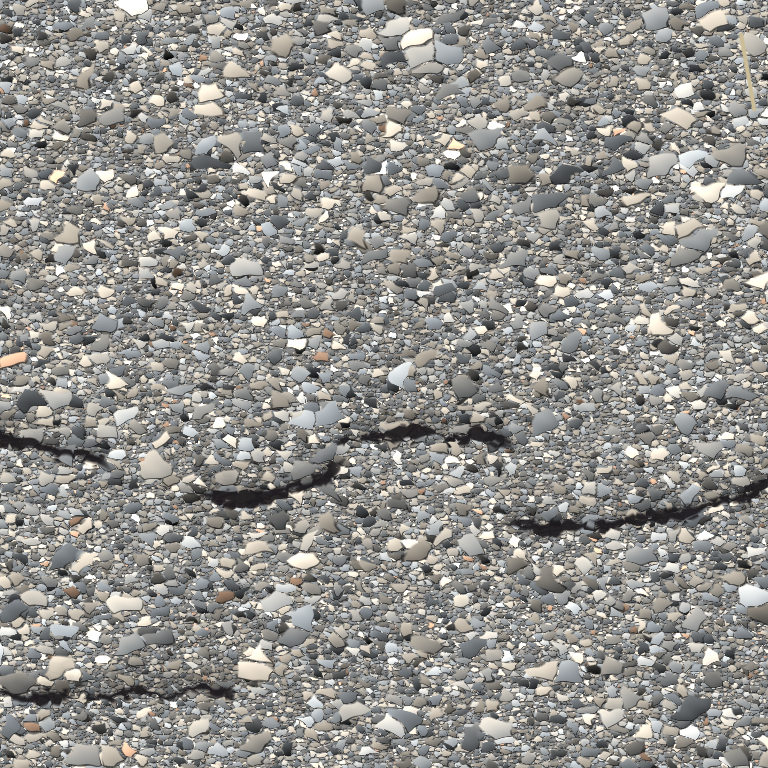
This texture is drawn by a Shadertoy shader. Its source:

```glsl
// Weathered grey asphalt: packed angular gravel, ragged dark cracks and a dry straw.

const vec3 COOL_TINT = vec3(0.955, 1.0, 1.035);
const vec3 WARM_TINT = vec3(1.05, 1.0, 0.92);
const vec3 RUST_TINT = vec3(1.18, 0.96, 0.80);
const vec3 CRACK_COLOR = vec3(0.11, 0.10, 0.11);
const vec3 STRAW_COLOR = vec3(0.80, 0.74, 0.60);

struct Cell {
    float edge;   // distance to the cell border
    vec2 offset;  // position relative to the cell centre
    vec2 id;
};

vec2 hash2(vec2 p) {
    vec3 q = fract(p.xyx * vec3(0.1031, 0.1030, 0.0973));
    q += dot(q, q.yzx + 33.33);
    return fract((q.xx + q.yz) * q.zy);
}

// Cellular noise with the border between the two nearest centres
Cell cellular(vec2 p) {
    vec2 base = floor(p), nearest = vec2(9.0), second = vec2(9.0), id = base;
    for (int y = -1; y <= 1; y++)
    for (int x = -1; x <= 1; x++) {
        vec2 cellId = base + vec2(x, y);
        vec2 offset = p - cellId - 0.08 - 0.84 * hash2(cellId);
        if (dot(offset, offset) < dot(nearest, nearest)) {
            second = nearest;
            nearest = offset;
            id = cellId;
        } else if (dot(offset, offset) < dot(second, second)) {
            second = offset;
        }
    }
    float gapSquared = dot(second, second) - dot(nearest, nearest);
    float edge = 0.5 * gapSquared / max(length(second - nearest), 0.001);
    return Cell(edge, nearest, id);
}

float layeredSines(vec2 p) {
    return (sin(p.x + 2.0 * sin(p.y * 0.7)) + 0.6 * sin(p.y * 1.9 - p.x * 1.3)
          + 0.4 * sin(p.x * 3.7 + p.y * 2.3)) * 0.5;
}

// Lays a scatter of faceted stones, with shaded lower rims, over a colour
vec3 addStones(vec3 below, vec2 uv, float scale, float coverage, float tone, float seed) {
    vec2 p = uv * scale * vec2(0.84, 1.14);
    p += 0.22 * vec2(layeredSines(p.yx * 1.7), layeredSines(p * 1.5 + seed));
    p.y -= 0.15 * sin(seed) * p.x;
    Cell cell = cellular(p + seed);
    vec2 r = hash2(cell.id + seed + 17.0);
    vec2 s = hash2(cell.id + seed + 51.0);

    float soft = scale * max(0.0012, 0.6 / iResolution.y);
    float body = smoothstep(0.0, soft + 0.02 + 0.11 * s.y, cell.edge);
    float present = step(r.x, coverage);
    float facet = dot(cell.offset, vec2(-0.10, 0.20));
    float value = tone * (1.0 + 0.56 * (r.y + s.x - 1.0)) + facet;
    value += 0.12 * smoothstep(0.82, 1.0, r.y);

    float warmth = smoothstep(0.3, 0.85, 0.55 * s.y + 0.5 * value);
    vec3 tint = mix(COOL_TINT, WARM_TINT, warmth);
    tint = mix(tint, RUST_TINT, step(0.99, s.y));
    float rim = 4.0 * body * (1.0 - body);
    float underside = smoothstep(-0.05, 0.4, dot(cell.offset, vec2(0.35, -1.0)));
    return mix(below, value * tint, body * present) * (1.0 - 0.55 * rim * underside * present);
}

// Bowed crack: x is the dark opening, y the dim lip above it
vec2 crack(vec2 uv, vec2 start, vec2 end, float bow, float width, float ragged) {
    float t = (uv.x - start.x) / (end.x - start.x);
    float taper = smoothstep(0.0, 0.08, t) * smoothstep(1.0, 0.88, t);
    float path = mix(start.y, end.y, t) + bow * 4.0 * t * (1.0 - t);
    path += 0.005 * layeredSines(vec2(uv.x * 75.0, start.y * 40.0));
    float height = uv.y - path + 0.014 * ragged;
    float opening = width * taper * (0.65 + 0.6 * layeredSines(vec2(uv.x * 48.0, bow * 90.0)));
    float dark = smoothstep(0.004, -0.002, abs(height) - opening) * taper;
    float lip = smoothstep(-0.008, 0.004, height) * smoothstep(0.055, 0.0, height) * taper;
    return vec2(dark, lip);
}

float segmentDistance(vec2 p, vec2 a, vec2 b) {
    vec2 line = b - a;
    return length(p - a - line * clamp(dot(p - a, line) / dot(line, line), 0.0, 1.0));
}

void mainImage(out vec4 fragColor, in vec2 fragCoord) {
    vec2 uv = fragCoord / iResolution.xy;

    // Gravel from fine grit to large stones, with dark pits between
    vec3 color = vec3(0.50 + 0.05 * layeredSines(uv * 60.0));
    color = addStones(color, uv, 200.0, 1.0, 0.64, 3.0);
    color = addStones(color, uv, 118.0, 0.72, 0.65, 11.0);
    color = addStones(color, uv, 78.0, 0.08, 0.30, 23.0);
    color = addStones(color, uv, 66.0, 0.32, 0.66, 37.0);
    color = addStones(color, uv, 38.0, 0.12, 0.67, 59.0);
    color *= 1.0 + 0.035 * layeredSines(uv * 9.0);

    // Cracks broken up by the grains along them
    Cell chip = cellular(uv * vec2(62.0, 80.0));
    float ragged = (hash2(chip.id + 7.0).x - 0.5) * smoothstep(0.0, 0.2, chip.edge);
    vec2 cracks = crack(uv, vec2(-0.03, 0.437), vec2(0.15, 0.390), 0.004, 0.008, ragged);
    cracks = max(cracks, crack(uv, vec2(0.25, 0.358), vec2(0.46, 0.405), -0.026, 0.010, ragged));
    cracks = max(cracks, crack(uv, vec2(0.43, 0.418), vec2(0.68, 0.420), 0.017, 0.008, ragged));
    cracks = max(cracks, crack(uv, vec2(0.64, 0.318), vec2(1.04, 0.388), -0.030, 0.008, ragged));
    cracks = max(cracks, crack(uv, vec2(-0.03, 0.092), vec2(0.33, 0.104), -0.003, 0.005, ragged));
    color *= 1.0 - 0.24 * cracks.y;
    color = mix(color, CRACK_COLOR, 0.92 * cracks.x);

    // Dry straw
    float straw = segmentDistance(uv, vec2(0.965, 0.955), vec2(0.982, 0.858));
    color = mix(color, STRAW_COLOR, smoothstep(0.0038, 0.0015, straw));

    fragColor = vec4(clamp(color, 0.0, 1.0), 1.0);
}
```
